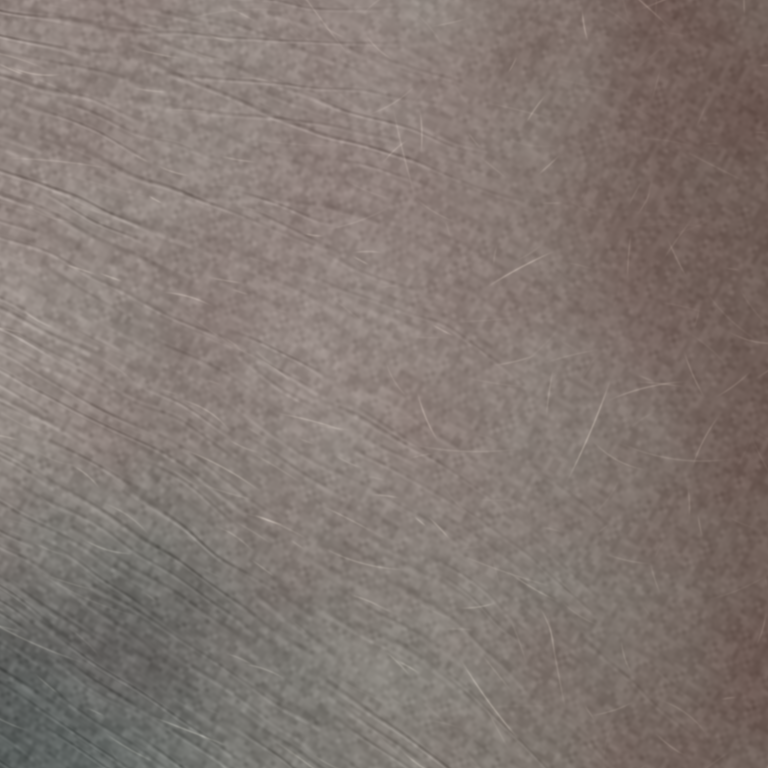
Give the GLSL for this texture, as a Shadertoy shader.

```glsl
// Close view of weathered skin: fanned creases, fine grain and pale scratches under soft light
#define CREASE_DEPTH 0.060
#define CREASE_FREQ 32.0
#define GRAIN_FREQ 165.0
#define GRAIN_AMOUNT 0.085
#define BLOTCH_AMOUNT 0.075
#define SCRATCH_AMOUNT 0.11
#define SCRATCH_WIDTH 0.0017
#define RELIEF_STEP 0.0032

const vec3 PINK_GREY  = vec3(0.575, 0.530, 0.510);
const vec3 GREEN_GREY = vec3(0.535, 0.520, 0.495);
const vec3 BROWN      = vec3(0.415, 0.345, 0.320);
const vec3 SHADOW     = vec3(0.360, 0.375, 0.370);

float hash(vec2 p) {
    return fract(sin(dot(p, vec2(127.1, 311.7))) * 43758.5453);
}

float noise(vec2 p) {
    vec2 i = floor(p), f = fract(p);
    f = f * f * (3.0 - 2.0 * f);
    return mix(mix(hash(i), hash(i + vec2(1, 0)), f.x),
               mix(hash(i + vec2(0, 1)), hash(i + vec2(1, 1)), f.x), f.y);
}

mat2 rotate(float a) {
    float c = cos(a), s = sin(a);
    return mat2(c, s, -s, c);
}

float fbm(vec2 p) {
    float sum = 0.0, amp = 0.5;
    for (int i = 0; i < 4; i++) {
        sum += amp * noise(p);
        p = rotate(0.7) * p * 2.03 + 17.0;
        amp *= 0.5;
    }
    return sum;
}

// Thin line where the noise crosses its middle value
float contour(vec2 p, float width) {
    return 1.0 - smoothstep(0.0, width, abs(noise(p) - 0.5));
}

// Slope of the creases: steep at the bottom, flatter at the top
float flowSlope(float y) {
    return mix(0.66, 0.24, y);
}

// Height of the skin: creases along the flow, some crossing ones, and fine streaks
float skinHeight(vec2 p) {
    float wobble = 0.030 * noise(p * 5.0) + 0.008 * noise(p * 17.0);
    vec2 flow = vec2(p.x, p.y + flowSlope(p.y) * p.x + wobble);
    vec2 cross = vec2(p.x, p.y + 0.10 * p.x - wobble);
    float fade = 1.0 - 0.85 * smoothstep(0.35, 0.85, p.x - 0.25 * (0.5 - p.y));
    float patches = smoothstep(0.25, 0.65, noise(p * 6.0 + 40.0));

    float creases = contour(flow * vec2(3.5, CREASE_FREQ), 0.13) * mix(0.35, 1.0, patches);
    creases += 0.55 * contour(flow * vec2(8.0, CREASE_FREQ * 1.7) + 9.0, 0.20);
    creases += 0.6 * smoothstep(0.45, 0.9, p.y) * contour(cross * vec2(2.5, 17.0) + 5.0, 0.07);
    float streaks = noise(flow * vec2(28.0, 110.0)) * 0.7;
    return -fade * (creases + streaks);
}

// Short pale scratches scattered over a jittered grid
float scratches(vec2 p, float cells, float seed) {
    float light = 0.0;
    vec2 home = floor(p * cells);
    for (int j = -1; j <= 1; j++)
    for (int i = -1; i <= 1; i++) {
        vec2 id = home + vec2(i, j);
        vec2 key = id + seed;
        vec2 centre = (id + vec2(hash(key), hash(key + 31.0))) / cells;
        float loose = smoothstep(0.35, 0.8, centre.x + 0.3 * (centre.y - 0.5));
        float angle = -atan(flowSlope(centre.y)) + (hash(key + 57.0) - 0.5) * mix(0.5, 3.2, loose);
        vec2 q = (p - centre) * rotate(angle);
        float halfLength = mix(0.2, 0.85, hash(key + 83.0)) / cells;
        q.y += (hash(key + 71.0) - 0.5) * q.x * q.x * cells * 0.5;
        float along = 1.0 - smoothstep(0.3, 1.0, abs(q.x) / halfLength);
        float strength = pow(hash(key + 97.0), 2.5);
        light += strength * along * exp(-q.y * q.y / (SCRATCH_WIDTH * SCRATCH_WIDTH));
    }
    return light;
}

// Broad colour: pale centre, brown right side, grey shadow at the lower left
vec3 skinTone(vec2 p) {
    float blotch = fbm(p * 4.0 + 3.0) - 0.47;
    float green = smoothstep(0.6, 0.0, p.y + 0.2 * blotch);
    vec3 tone = mix(PINK_GREY, GREEN_GREY, green);
    float side = smoothstep(0.42, 1.08, p.x + 0.5 * blotch);
    tone = mix(tone, BROWN, side);
    float corner = smoothstep(0.42, 0.0, length(p * vec2(0.8, 1.0)) + 0.2 * blotch);
    tone = mix(tone, SHADOW, corner);
    float flush = fbm(p * 7.0 + 21.0) - 0.47;
    return tone + BLOTCH_AMOUNT * (blotch + flush * vec3(0.7, 1.2, 1.1));
}

void mainImage(out vec4 fragColor, in vec2 fragCoord) {
    vec2 p = fragCoord / iResolution.xy;
    vec3 colour = skinTone(p);

    // Relief lit from above
    float height = skinHeight(p);
    float relief = height - skinHeight(p + RELIEF_STEP * vec2(0.4, 0.92));
    colour += CREASE_DEPTH * (relief + 0.22 * (height + 0.7));

    // Pores and fine grain
    float grain = noise(rotate(0.5) * p * GRAIN_FREQ) + 0.7 * noise(rotate(1.1) * p * GRAIN_FREQ * 0.5) - 0.85;
    colour += GRAIN_AMOUNT * grain * mix(1.0, 0.75, p.x);

    // Pale scratches
    float marks = scratches(p, 9.0, 3.0) + 0.8 * scratches(p, 19.0, 11.0);
    colour += SCRATCH_AMOUNT * min(marks, 1.3) * vec3(1.0, 0.98, 0.92);

    fragColor = vec4(clamp(colour, 0.0, 1.0), 1.0);
}
```
